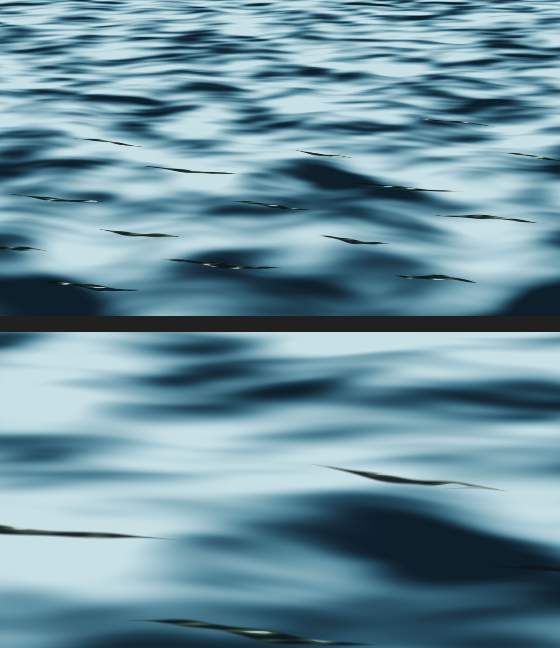
Top, the full canvas; bottom, a detail of the centre.
Give the GLSL for this texture, as a WebGL 1 fragment shader.

```glsl
precision highp float;

uniform vec2 u_resolution;

const float HORIZON = 1.45;
const int STREAK_COUNT = 15;

float hash(vec2 cell) {
  vec3 h = fract(vec3(cell.xyx) * 0.1031);
  h += dot(h, h.yzx + 33.33);
  return fract((h.x + h.y) * h.z);
}

float cornerSlope(vec2 cell, vec2 offset) {
  float angle = 6.28318 * hash(cell);
  return dot(vec2(cos(angle), sin(angle)), offset);
}

// Gradient noise, roughly -0.7 to 0.7
float noise(vec2 q) {
  vec2 cell = floor(q);
  vec2 f = q - cell;
  vec2 w = f * f * f * (f * (f * 6.0 - 15.0) + 10.0);
  float low = mix(cornerSlope(cell, f),
                  cornerSlope(cell + vec2(1.0, 0.0), f - vec2(1.0, 0.0)), w.x);
  float high = mix(cornerSlope(cell + vec2(0.0, 1.0), f - vec2(0.0, 1.0)),
                   cornerSlope(cell + vec2(1.0), f - vec2(1.0)), w.x);
  return mix(low, high, w.y);
}

vec2 shear(vec2 q, float slope) {
  return vec2(q.x, q.y + slope * q.x);
}

// Perspective: rows crowd together towards the horizon
vec2 waterPlane(vec2 p, float aspect) {
  float depth = 1.0 / (HORIZON - p.y);
  return vec2((p.x - 0.5 * aspect) * 2.9, 14.0) * depth + 40.0;
}

// Broad swell, whose upper edges are steepened by displacement
float swell(vec2 q) {
  vec2 bent = q + vec2(0.0, 1.3 * noise(q * vec2(0.55, 0.23) + 7.0));
  float lift = noise(shear(bent, 0.3));
  bent.y += 0.5 * lift;
  return noise(shear(bent, 0.3))
       + 0.55 * noise(shear(bent * vec2(0.6, 0.42), -0.25) + 19.0);
}

// Finer ripples gain strength with distance
float ripples(vec2 q, float height) {
  float fine = mix(0.07, 0.4, height) * (1.0 - smoothstep(0.6, 0.97, height));
  vec2 bent = q + vec2(0.0, 0.45 * noise(q * vec2(1.1, 0.6) + 3.0));
  float medium = noise(shear(bent * vec2(1.7, 2.0), -0.45) + 31.0);
  bent.y += 0.15 * medium;
  return mix(0.2, 0.65, smoothstep(0.05, 0.7, height)) * medium
       + fine * noise(shear(bent * vec2(2.3, 4.1), 0.4) + 53.0);
}

vec3 blend(vec3 base, vec3 next, float start, float end, float t) {
  return mix(base, next, clamp((t - start) / (end - start), 0.0, 1.0));
}

vec3 waterColor(float t) {
  vec3 c = blend(vec3(0.05, 0.12, 0.17), vec3(0.09, 0.18, 0.24), 0.0, 0.08, t);
  c = blend(c, vec3(0.15, 0.31, 0.39), 0.08, 0.23, t);
  c = blend(c, vec3(0.25, 0.44, 0.52), 0.23, 0.37, t);
  c = blend(c, vec3(0.38, 0.58, 0.65), 0.37, 0.53, t);
  c = blend(c, vec3(0.54, 0.70, 0.75), 0.53, 0.71, t);
  c = blend(c, vec3(0.69, 0.81, 0.85), 0.71, 0.90, t);
  return blend(c, vec3(0.78, 0.88, 0.90), 0.90, 1.0, t);
}

// Signed distance to a thin, wavering, tapered streak
float streakDistance(vec2 p, vec2 center, vec2 size, float seed) {
  float u = (p.x - center.x) / size.x;
  float middle = center.y - 0.012 * u + 0.5 * size.y * sin(3.0 * u + seed);
  float taper = (1.0 - u * u) * (0.75 + 0.25 * sin(7.0 * u + seed * 2.0));
  return abs(p.y - middle) - size.y * taper;
}

// Dark glassy streaks with olive and pale glints inside
vec3 addStreaks(vec3 color, vec2 p, float aspect) {
  float glint = noise(p * vec2(22.0, 150.0) + 11.0);
  vec3 inside = mix(vec3(0.04, 0.09, 0.10), vec3(0.22, 0.28, 0.21),
                    smoothstep(-0.1, 0.3, glint));
  inside = mix(inside, vec3(0.66, 0.77, 0.77), smoothstep(0.25, 0.45, glint));
  for (int i = 0; i < STREAK_COUNT; i++) {
    float id = float(i);
    float seed = 6.28318 * hash(vec2(id, 4.0));
    float height = mix(0.07, 0.62, (id + hash(vec2(id, 9.0))) / float(STREAK_COUNT));
    vec2 center = vec2(fract(id * 0.618 + 0.16) * aspect, height);
    vec2 size = vec2(mix(0.1, 0.2, hash(vec2(id, 17.0))), 0.0105)
              * vec2(1.0 - 0.5 * height, 1.0 - 1.15 * height);
    float d = streakDistance(p, center, size, seed);
    color = mix(color, inside, 0.92 * (1.0 - smoothstep(-0.002, 0.002, d)));
  }
  return color;
}

void main() {
  vec2 p = gl_FragCoord.xy / u_resolution.y;
  float aspect = u_resolution.x / u_resolution.y;
  vec2 q = waterPlane(p, aspect);
  float light = mix(-0.22, 0.06, smoothstep(0.0, 0.35, p.y)) + 0.1 * p.y;
  float tone = smoothstep(-0.54, 0.54, swell(q) + ripples(q, p.y) + light);
  gl_FragColor = vec4(addStreaks(waterColor(tone), p, aspect), 1.0);
}
```
